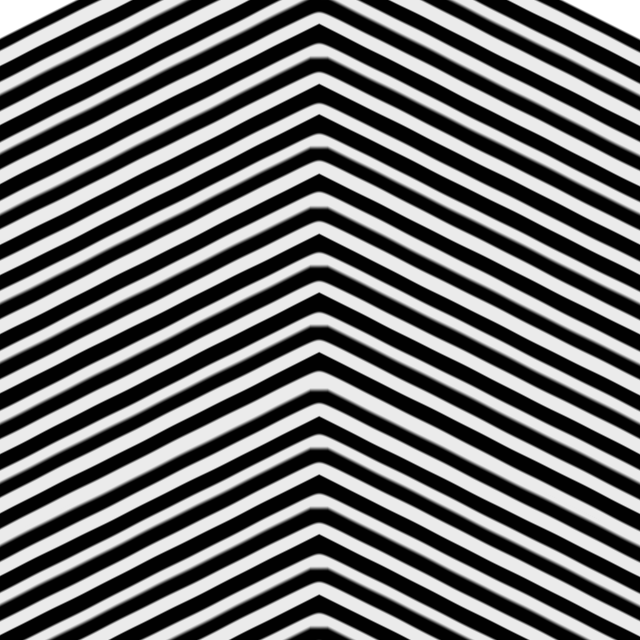
A WebGL 2 fragment shader for this pattern:

```glsl
#version 300 es
precision highp float;

uniform vec2 u_resolution;
out vec4 fragColor;

const vec3 INK = vec3(0.005);
const vec3 STRIPE = vec3(0.922);
const vec3 PAPER = vec3(1.0);

const float APEX_X = 0.4987;
const float SLOPE = 0.503;
const float PERIOD = 0.0931;         // one sharp plus one blunt chevron
const float SHARP_TOP = 0.2715;
const float SHARP_WIDTH = 0.0254;
const float BLUNT_TOP = 0.2240;
const float BLUNT_WIDTH = 0.0241;
const float FLAT_HALF = 0.0135;      // half width of the blunt crest
const float ROUND_RADIUS = 0.0085;   // rounding of the lower edges
const float CRISP = 0.0040;
const float MEDIUM = 0.0056;
const float SOFT = 0.0090;
const float FIRST_EDGE = -0.190;     // blank paper lies above this depth
const float UPPER_SPLIT = 0.168;     // the order of chevrons slips here
const float UPPER_SLIP = 0.0475;
const float LOWER_SPLIT = 0.5925;    // one wider light gap
const float LOWER_SLIP = 0.0052;
const float JITTER = 0.0007;
const float WOBBLE = 0.0004;

// Soft step centred on an edge, never narrower than a pixel
float edge(float d, float blur) {
    float h = 0.5 * max(blur, 1.5 / u_resolution.y);
    return smoothstep(-h, h, d);
}

// Dark band repeated in depth, with its own shape for each side
float band(float depth, float topBend, float lowBend, float top, float width,
           float topBlur, float lowBlur, float x) {
    float fromCentre = depth - top - 0.5 * width;
    float id = floor(fromCentre / PERIOD + 0.5);
    float d = fromCentre - id * PERIOD;
    float shift = JITTER * sin(id * 2.4 + x * 3.0);
    float swell = JITTER * sin(id * 1.7 - x * 4.0);
    float above = edge(d - topBend + 0.5 * width + shift + swell, topBlur);
    float below = edge(0.5 * width - d + lowBend - shift + swell, lowBlur);
    return above * below;
}

void main() {
    vec2 uv = gl_FragCoord.xy / u_resolution;
    float across = abs(uv.x - APEX_X);

    // Height of the apex of the chevron through this point
    float depth = 1.0 - uv.y - SLOPE * across;
    float paper = 1.0 - edge(depth - FIRST_EDGE, MEDIUM);

    // Slight unevenness along the lines
    float uneven = sin(uv.x * 31.0 + depth * 9.0) + 0.5 * sin(uv.x * 77.0 - depth * 23.0);
    uneven *= WOBBLE * smoothstep(0.02, 0.10, across);

    // Slips in the rhythm, hidden inside light gaps
    float s = depth + uneven;
    s += UPPER_SLIP * (1.0 - step(UPPER_SPLIT, depth));
    s -= LOWER_SLIP * step(LOWER_SPLIT, depth);

    // Bends lower an edge near the apex
    float flatBend = SLOPE * max(FLAT_HALF - across, 0.0);
    float roundBend = SLOPE * (length(vec2(across, ROUND_RADIUS)) - across);

    float sharp = band(s, 0.0, roundBend, SHARP_TOP, SHARP_WIDTH, CRISP, MEDIUM, uv.x);
    float blunt = band(s, flatBend, roundBend, BLUNT_TOP, BLUNT_WIDTH, SOFT, MEDIUM, uv.x);

    vec3 color = mix(STRIPE, INK, max(sharp, blunt));
    fragColor = vec4(mix(color, PAPER, paper), 1.0);
}
```
